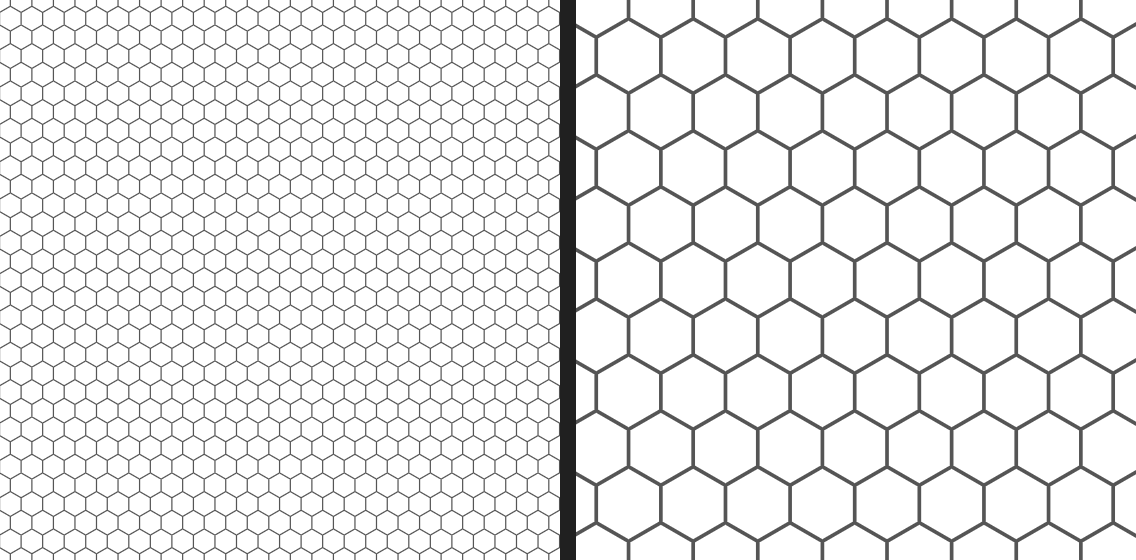
Left, the full canvas; right, a detail of the centre.
Reproduce this pattern procedurally as a WebGL 2 fragment shader.

```glsl
#version 300 es
precision highp float;
// Honeycomb of thin dark grey outlines on white, with upright cell sides.
// Two interleaved rectangular lattices give the nearest cell centre; the
// distance to that cell's border is then filled as a line of even width.

uniform vec2 u_resolution;
out vec4 fragColor;

const float COLUMNS = 26.0;                // cells across
const float ROWS = 30.0;                   // cell rows up, must be even
const float LINE_WIDTH = 0.0022;           // as a share of the canvas
const vec2 CELL_SHIFT = vec2(-0.02, 0.0);  // in cell widths
const vec3 PAPER_COLOR = vec3(1.0);
const vec3 LINE_COLOR = vec3(0.335);

// Step from a cell to its upper right neighbour, in cell widths.
const vec2 NEIGHBOUR = vec2(0.5, COLUMNS / ROWS);

// Offset from the nearest point of a lattice that has a point at the origin.
vec2 latticeOffset(vec2 p) {
    vec2 period = 2.0 * NEIGHBOUR;
    return mod(p + NEIGHBOUR, period) - NEIGHBOUR;
}

// Distance to the border of the enclosing hexagon.
float borderDistance(vec2 p) {
    vec2 even = latticeOffset(p);
    vec2 odd = latticeOffset(p - NEIGHBOUR);
    vec2 q = abs(dot(even, even) < dot(odd, odd) ? even : odd);
    float upright = 0.5 - q.x;
    float slanted = 0.5 * length(NEIGHBOUR) - dot(q, normalize(NEIGHBOUR));
    return min(upright, slanted);
}

// Share of a pixel-wide window that a line covers at the given distance.
float lineCoverage(float dist, float halfWidth, float pixel) {
    float near = max(dist - halfWidth, -0.5 * pixel);
    float far = min(dist + halfWidth, 0.5 * pixel);
    return clamp((far - near) / pixel, 0.0, 1.0);
}

void main() {
    vec2 uv = gl_FragCoord.xy / u_resolution;
    vec2 p = uv * COLUMNS - CELL_SHIFT;
    float pixel = COLUMNS / min(u_resolution.x, u_resolution.y);
    float halfWidth = 0.5 * LINE_WIDTH * COLUMNS;

    float ink = lineCoverage(borderDistance(p), halfWidth, pixel);
    fragColor = vec4(mix(PAPER_COLOR, LINE_COLOR, ink), 1.0);
}
```
